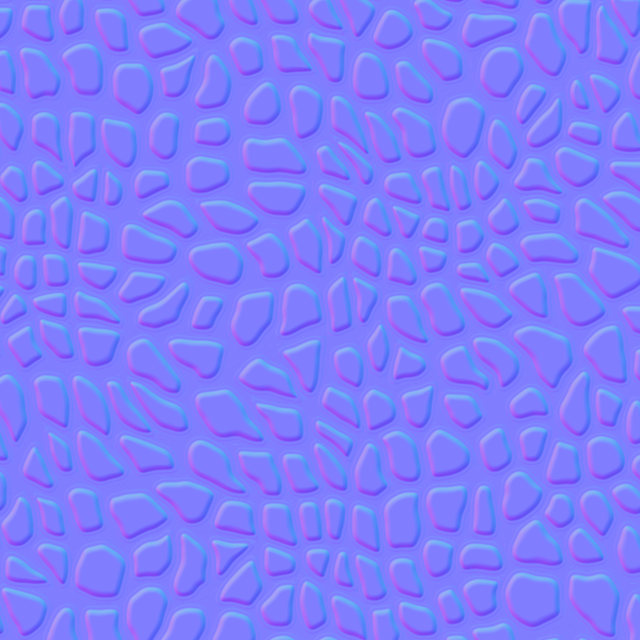
Reproduce this texture map procedurally as a WebGL 2 fragment shader.

```glsl
#version 300 es
precision highp float;

uniform vec2 u_resolution;
out vec4 fragColor;

vec2 hash2(vec2 p) {
    vec3 q = fract(p.xyx * vec3(0.1031, 0.1030, 0.0973));
    q += dot(q, q.yzx + 33.33);
    return fract((q.xx + q.yz) * q.zy);
}

float cornerRamp(vec2 cell, vec2 corner, vec2 local) {
    return dot(hash2(cell + corner) * 2.0 - 1.0, local - corner);
}

float gradientNoise(vec2 p) {
    vec2 cell = floor(p), t = fract(p);
    vec2 s = t * t * t * (t * (t * 6.0 - 15.0) + 10.0);
    float low = mix(cornerRamp(cell, vec2(0, 0), t), cornerRamp(cell, vec2(1, 0), t), s.x);
    float high = mix(cornerRamp(cell, vec2(0, 1), t), cornerRamp(cell, vec2(1, 1), t), s.x);
    return mix(low, high, s.y);
}

vec2 noise2(vec2 p) {
    return vec2(gradientNoise(p + 37.0), gradientNoise(p + 91.0));
}

vec2 seedPoint(vec2 cell) {
    return cell + 0.5 + 0.76 * (hash2(cell + 17.0) - 0.5);
}

// Rounded Voronoi pebbles: positive inside, negative in the gaps
float pebbleField(vec2 uv) {
    // Broad bends steer the pebbles, fine ones dent their outlines
    vec2 p = uv + 0.095 * noise2(uv * 3.1) + 0.014 * noise2(uv * 21.0);
    p = (p + vec2(0.18 * p.y, 0.0)) * vec2(15.6, 13.0);

    vec2 home = floor(p), nearestCell = home, nearest = p;
    float best = 1e3;
    for (int y = -1; y <= 1; y++)
    for (int x = -1; x <= 1; x++) {
        vec2 cell = home + vec2(x, y);
        vec2 seed = seedPoint(cell);
        float dist = dot(seed - p, seed - p);
        if (dist < best) {
            best = dist;
            nearest = seed;
            nearestCell = cell;
        }
    }

    // Exponential smooth minimum of the distances to the cell walls
    float sum = 0.0;
    for (int y = -2; y <= 2; y++)
    for (int x = -2; x <= 2; x++) {
        if (x == 0 && y == 0) continue;
        vec2 other = seedPoint(nearestCell + vec2(x, y));
        float wall = dot(0.5 * (nearest + other) - p, normalize(other - nearest));
        sum += exp(-14.0 * wall);
    }
    float gap = 0.1 + 0.05 * hash2(nearestCell + 53.0).x;
    return (-log(sum) / 14.0 - gap) / 14.2;
}

void main() {
    vec2 uv = gl_FragCoord.xy / min(u_resolution.x, u_resolution.y);

    float field = pebbleField(uv);
    float stepSize = 0.001;
    vec2 gradient = vec2(pebbleField(uv + vec2(stepSize, 0.0)),
                         pebbleField(uv + vec2(0.0, stepSize))) - field;
    gradient /= stepSize;
    float steepness = max(length(gradient), 0.5);
    float depth = field / steepness;
    vec2 inward = gradient / steepness;

    // Bevelled rim with a faint ripple just outside it
    float rim = smoothstep(-0.003, 0.001, depth) * (1.0 - smoothstep(0.0, 0.0105, depth));
    float ripple = exp(-pow((depth + 0.0062) / 0.0014, 2.0));
    float slope = 0.5 * rim + 0.09 * ripple;

    // Encode the surface normal as colour
    vec3 normal = normalize(vec3(inward * vec2(0.9, -1.0) * slope, 1.0));
    fragColor = vec4(normal * 0.5 + vec3(0.5, 0.495, 0.5), 1.0);
}
```
